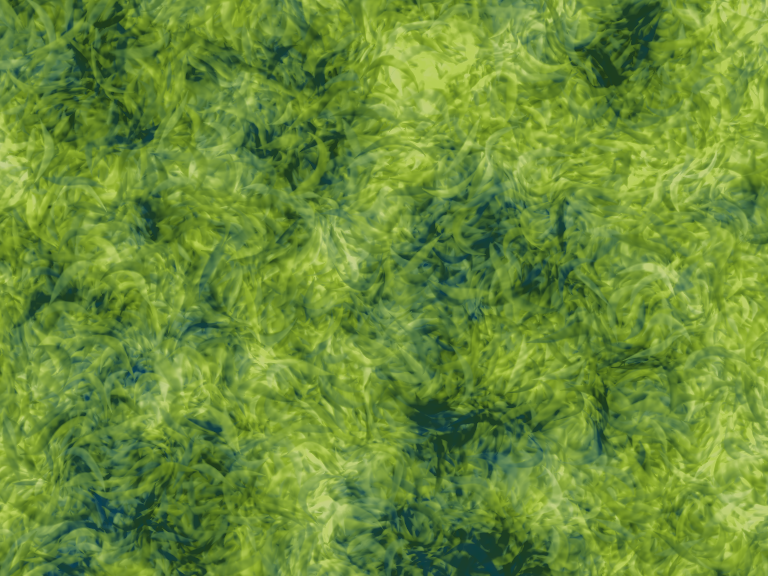
A Shadertoy shader for this texture:

```glsl
// Matted green algae: a blotchy bed of noise overlaid with many layers of short,
// curved, tapering strands that follow a slowly turning flow. Each point carries
// a tone (dark to lime) and a haze (clear to milky blue-green).

const int   LAYERS       = 10;
const float FINE_SCALE   = 56.0;   // strand cells per canvas height, first layer
const float SCALE_STEP   = 0.83;   // each layer is coarser than the last
const float STRAND_LEN   = 0.60;   // half length, in cells
const float FINE_WIDTH   = 0.18;   // half width, in cells
const float COARSE_WIDTH = 0.085;
const float EDGE_SOFT    = 0.0024; // in canvas heights
const float OPACITY      = 0.72;
const float TONE_SPREAD  = 0.64;
const float MEAN_TONE    = 0.53;
const float PATCH_GAIN   = 1.45;
const float GRAIN_GAIN   = 0.30;

const vec3 SHADOW = vec3(0.13, 0.24, 0.09);
const vec3 MOSS   = vec3(0.31, 0.44, 0.11);
const vec3 LEAF   = vec3(0.43, 0.56, 0.13);
const vec3 LIME   = vec3(0.55, 0.68, 0.17);
const vec3 PALE   = vec3(0.71, 0.81, 0.33);

vec3 hash3(vec2 p) {
    vec3 q = fract(p.xyx * vec3(0.1031, 0.1030, 0.0973));
    q += dot(q, q.yxz + 33.33);
    return fract((q.xxy + q.yzz) * q.zyx);
}

float noise(vec2 p) {
    vec2 i = floor(p), f = fract(p);
    f = f * f * (3.0 - 2.0 * f);
    float low  = mix(hash3(i).x, hash3(i + vec2(1, 0)).x, f.x);
    float high = mix(hash3(i + vec2(0, 1)).x, hash3(i + vec2(1, 1)).x, f.x);
    return mix(low, high, f.y);
}

float fbm(vec2 p) {
    float sum = 0.0, amp = 0.5;
    for (int i = 0; i < 4; i++) {
        sum += amp * noise(p);
        p = mat2(1.6, 1.2, -1.2, 1.6) * p + 17.3;
        amp *= 0.55;
    }
    return sum / 1.01;
}

vec2 rotate(vec2 p, float a) {
    float c = cos(a), s = sin(a);
    return vec2(c * p.x + s * p.y, c * p.y - s * p.x);
}

// Lays one layer of strands over state = (tone, haze).
vec2 layStrands(vec2 state, vec2 bed, vec2 p, float scale, float width, float flow, float seed) {
    vec2 g = rotate(p, seed * 0.7) * scale + seed * 31.7;
    vec2 cell = floor(g);
    float soft = EDGE_SOFT * scale;
    for (int y = -1; y <= 1; y++)
    for (int x = -1; x <= 1; x++) {
        vec2 id = cell + vec2(x, y);
        vec3 place = hash3(id + 100.0);
        vec3 look = hash3(id + 371.0);
        vec2 centre = id + 0.5 + 0.6 * (place.xy - 0.5);
        vec2 q = rotate(g - centre, flow - seed * 0.7 + 2.6 * (place.z - 0.5));
        float bend = 1.8 * (look.x - 0.5);
        q.y += bend * (q.x * q.x - 0.12);
        float along = q.x / STRAND_LEN;
        float taper = width * (1.0 - along * along);
        float mask = smoothstep(soft, -soft, abs(q.y) - taper) * step(abs(along), 1.0);
        // One flank is lit, the other falls into shade.
        float relief = 0.13 * clamp(q.y / width, -1.0, 1.0);
        float tone = bed.x + TONE_SPREAD * (look.y - 0.47) + relief;
        float haze = mix(bed.y, look.z * look.z * 1.3, 0.6);
        state = mix(state, vec2(tone, haze), mask * OPACITY);
    }
    return state;
}

vec3 algaeColor(float tone, float haze) {
    float t = clamp(tone, 0.0, 1.0) * 4.0;
    vec3 c = mix(SHADOW, MOSS, clamp(t, 0.0, 1.0));
    c = mix(c, LEAF, clamp(t - 1.0, 0.0, 1.0));
    c = mix(c, LIME, clamp(t - 2.0, 0.0, 1.0));
    c = mix(c, PALE, clamp(t - 3.0, 0.0, 1.0));
    return c + haze * vec3(mix(-0.07, 0.05, tone), 0.01, 0.21);
}

void mainImage(out vec4 fragColor, in vec2 fragCoord) {
    vec2 p = fragCoord / iResolution.y;
    vec2 curl = vec2(noise(p * 15.0 + 5.0), noise(p * 15.0 + 47.0)) - 0.5;
    vec2 warped = p + 0.022 * curl;

    // Broad blotches, with dark hazy pools between the clumps
    float patches = fbm(warped * 5.5 + 3.0) - 0.5;
    float pool = smoothstep(0.54, 0.76, fbm(warped * 8.0 + 61.0));
    vec2 bed = vec2(MEAN_TONE + PATCH_GAIN * patches - 0.24 * pool,
                    0.8 * smoothstep(0.42, 0.72, fbm(warped * 10.0 + 23.0)) + 0.3 * pool);

    // Strands, from fine fuzz to long loose blades
    float flow = 5.0 * (noise(p * 2.2 + 9.0) - 0.5) - 0.2;
    vec2 state = bed;
    float scale = FINE_SCALE;
    for (int i = 0; i < LAYERS; i++) {
        float depth = float(i) / float(LAYERS - 1);
        float width = mix(FINE_WIDTH, COARSE_WIDTH, depth);
        state = layStrands(state, bed, warped, scale, width, flow, float(i) + 1.0);
        scale *= SCALE_STEP;
    }

    // Fine wet grain
    float grain = noise(warped * 75.0 + 8.0 * curl) + noise(warped * 125.0 + 19.0) - 1.0;
    fragColor = vec4(algaeColor(state.x + GRAIN_GAIN * grain, state.y), 1.0);
}
```
